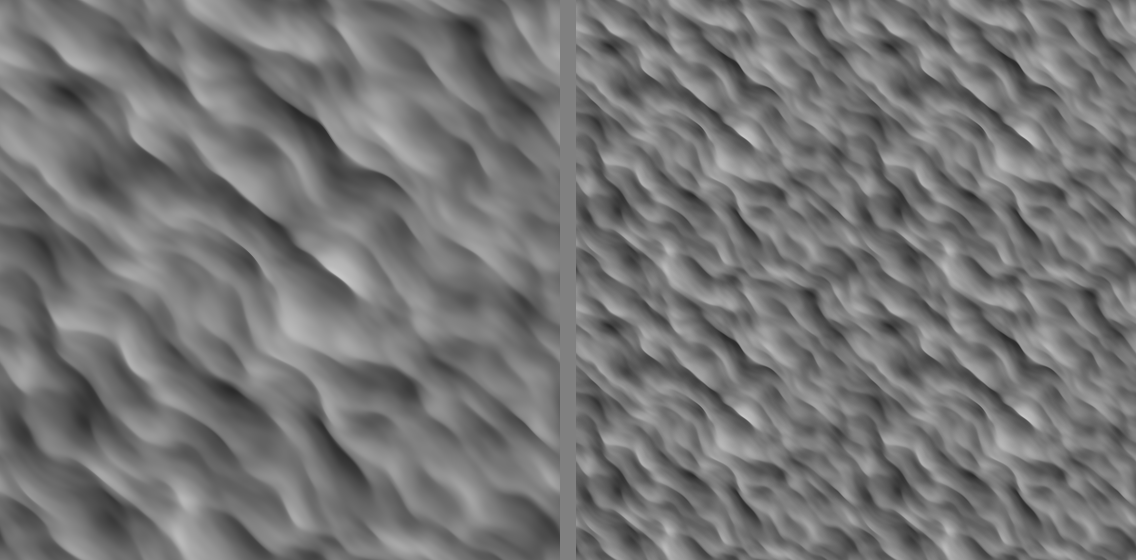
Left, the tile; right, the same tile 2 across and 2 down.
A Shadertoy shader for this texture:

```glsl
// Grey wind-blown sand: soft diagonal dunes with steepened lee edges, tiling seamlessly.

const float MEAN_GREY = 0.455;
const float GREY_SPREAD = 0.102;
const vec2 WIND = vec2(0.74, 0.67);   // across the dunes, toward the upper right
const float STEEPNESS = 0.0085;       // how far tones slide along the wind
const float UNIT_SPREAD = 4.65;       // scales gradient noise to unit deviation

// Random unit gradient of an integer cell.
vec2 cellGradient(vec2 cell, float seed) {
    uvec2 h = uvec2(ivec2(cell) + 512 + int(seed) * 1031);
    h = h * 1664525u + 1013904223u;
    h.x += h.y * 1664525u;
    h.y += h.x * 1664525u;
    h ^= h >> 16u;
    h.x += h.y * 1664525u;
    h ^= h >> 16u;
    float angle = 6.28318 * float(h.x & 65535u) / 65536.0;
    return vec2(cos(angle), sin(angle));
}

// Maps a cell to its twin inside the unit tile, so the noise wraps.
vec2 wrapCell(vec2 cell, mat2 grid, mat2 gridInverse) {
    return floor(grid * fract(gridInverse * cell + 1e-4) + 0.5);
}

// Gradient noise on a slanted grid; both axes are whole-number vectors.
float slantedNoise(vec2 uv, vec2 across, vec2 along, float seed) {
    mat2 grid = mat2(across.x, along.x, across.y, along.y);
    mat2 gridInverse = inverse(grid);
    vec2 p = grid * uv;
    vec2 base = floor(p);
    vec2 f = p - base;
    vec2 fade = f * f * f * (f * (f * 6.0 - 15.0) + 10.0);
    float sum = 0.0;
    for (int i = 0; i < 4; i++) {
        vec2 corner = vec2(i & 1, i >> 1);
        vec2 weight = mix(1.0 - fade, fade, corner);
        vec2 g = cellGradient(wrapCell(base + corner, grid, gridInverse), seed);
        sum += weight.x * weight.y * dot(g, f - corner);
    }
    return sum * UNIT_SPREAD;
}

// Slow meander that makes the dune crests wavy.
vec2 meander(vec2 uv, float amount) {
    vec2 right = vec2(7.0, 0.0), up = vec2(0.0, 7.0);
    return amount * vec2(slantedNoise(uv, right, up, 1.0),
                         slantedNoise(uv, right, up, 2.0));
}

// Broad swells, main dunes and small ripples.
float duneTone(vec2 uv) {
    return 0.42 * slantedNoise(uv, vec2(6.0, 7.0), vec2(3.0, -3.0), 3.0)
         + 0.82 * slantedNoise(uv, vec2(12.0, 13.0), vec2(5.0, -5.0), 4.0)
         + 0.27 * slantedNoise(uv, vec2(22.0, 25.0), vec2(10.0, -9.0), 5.0);
}

// Slides dark tones downwind and bright ones upwind, sharpening one flank.
float steepenedTone(vec2 uv, vec2 wind, float steepness) {
    float tone = 0.0;
    for (int i = 0; i < 7; i++) {
        tone = mix(tone, duneTone(uv + wind * steepness * tone), 0.7);
    }
    return tone;
}

void mainImage(out vec4 fragColor, in vec2 fragCoord) {
    vec2 uv = fragCoord / iResolution.xy;
    vec2 bent = uv + meander(uv, 0.007);

    float tone = steepenedTone(bent, WIND, STEEPNESS);

    // Faint fine streaks along the slopes
    tone += 0.08 * slantedNoise(bent, vec2(38.0, 41.0), vec2(16.0, -15.0), 6.0);

    float grey = MEAN_GREY + GREY_SPREAD * tone;
    fragColor = vec4(vec3(clamp(grey, 0.0, 1.0)), 1.0);
}
```
